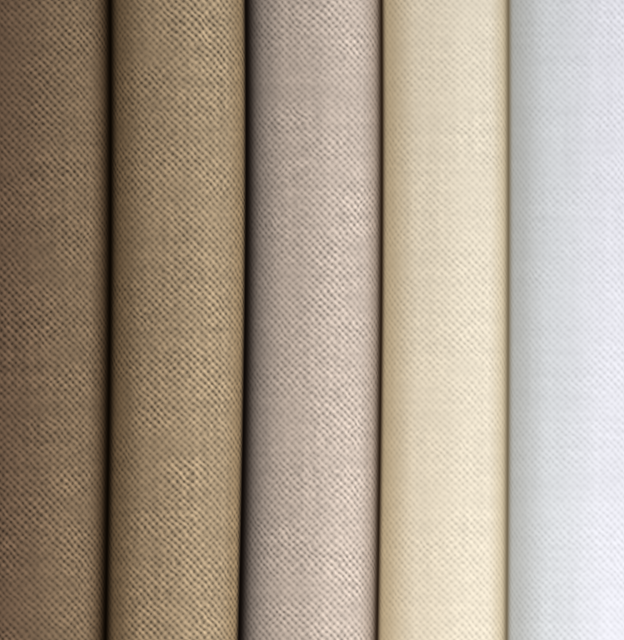
A Shadertoy shader for this texture:

```glsl
// Five upright rolls of woven cloth, from dark brown to cool white.
// Each roll blends four tones across its width; a staggered cosine weave,
// compressed toward the sides, is embossed on it and dark seams divide the rolls.

const int ROLLS = 5;
const float WEAVE_PITCH = 0.0122;   // thread period, in canvas heights
const float ROUNDNESS = 0.55;       // weave compression at the roll sides
const float SLUB = 0.045;           // uneven thread tone
const float PI = 3.14159265;

// Roll borders at the foot and at the head of the canvas
const float FOOT[6] = float[6](-0.05, 0.169, 0.383, 0.604, 0.812, 1.04);
const float HEAD[6] = float[6](-0.05, 0.177, 0.395, 0.612, 0.815, 1.04);

// Tones from the left side of each roll to its right side
const vec3 LEFT_TONE[5] = vec3[5](
    vec3(0.29, 0.22, 0.17), vec3(0.33, 0.26, 0.18), vec3(0.42, 0.38, 0.35),
    vec3(0.67, 0.59, 0.46), vec3(0.67, 0.67, 0.65));
const vec3 MID_TONE[5] = vec3[5](
    vec3(0.41, 0.33, 0.26), vec3(0.55, 0.47, 0.37), vec3(0.68, 0.62, 0.57),
    vec3(0.85, 0.80, 0.71), vec3(0.83, 0.84, 0.85));
const vec3 LIT_TONE[5] = vec3[5](
    vec3(0.50, 0.42, 0.33), vec3(0.65, 0.57, 0.46), vec3(0.80, 0.74, 0.69),
    vec3(0.91, 0.87, 0.79), vec3(0.90, 0.90, 0.93));
const vec3 RIGHT_TONE[5] = vec3[5](
    vec3(0.30, 0.23, 0.16), vec3(0.56, 0.47, 0.35), vec3(0.62, 0.55, 0.49),
    vec3(0.80, 0.74, 0.62), vec3(0.91, 0.91, 0.94));
const float RELIEF[5] = float[5](0.21, 0.19, 0.13, 0.055, 0.035);

// Seam colour, and its reach to the left and to the right
const vec3 SEAM_TONE[4] = vec3[4](
    vec3(0.05, 0.03, 0.01), vec3(0.06, 0.04, 0.03),
    vec3(0.17, 0.12, 0.08), vec3(0.47, 0.42, 0.33));
const vec2 SEAM_REACH[4] = vec2[4](
    vec2(0.008, 0.007), vec2(0.004, 0.012), vec2(0.006, 0.004), vec2(0.005, 0.004));

float hash(vec2 p) {
    return fract(sin(dot(p, vec2(127.1, 311.7))) * 43758.545);
}

float noise(vec2 p) {
    vec2 cell = floor(p), f = fract(p);
    f = f * f * (3.0 - 2.0 * f);
    return mix(mix(hash(cell), hash(cell + vec2(1, 0)), f.x),
               mix(hash(cell + vec2(0, 1)), hash(cell + vec2(1, 1)), f.x), f.y);
}

float border(int i, float y) {
    return mix(FOOT[i], HEAD[i], sin(2.0 * y));
}

// Staggered knots, with threads that wander a little
float weave(vec2 p) {
    vec2 wander = vec2(noise(p * 0.8), noise(p * 0.8 + 31.0)) - 0.5;
    vec2 phase = 2.0 * PI * (p + 0.28 * wander);
    return cos(phase.x) * cos(phase.y);
}

vec3 clothTone(int i, float t) {
    vec3 tone = mix(LEFT_TONE[i], MID_TONE[i], smoothstep(-0.04, 0.33, t));
    tone = mix(tone, LIT_TONE[i], smoothstep(0.25, 0.78, t));
    return mix(tone, RIGHT_TONE[i], smoothstep(0.84, 1.0, t));
}

void mainImage(out vec4 fragColor, in vec2 fragCoord) {
    vec2 uv = fragCoord / iResolution.xy;
    float aspect = iResolution.x / iResolution.y;

    // Which roll, and the position across it
    int roll = 0;
    for (int i = 1; i < ROLLS; i++) {
        if (uv.x > border(i, uv.y)) roll = i;
    }
    float left = border(roll, uv.y);
    float width = border(roll + 1, uv.y) - left;
    float t = clamp((uv.x - left) / width, 0.0, 1.0);

    // Wrap the weave around the roll
    float side = 2.0 * t - 1.0;
    float wrapped = mix(side, asin(clamp(side, -0.99, 0.99)), ROUNDNESS);
    vec2 thread = vec2(wrapped * 0.5 * width * aspect, uv.y) / WEAVE_PITCH;
    thread += float(roll) * vec2(17.3, 41.7);

    // Knots, lit from the upper right, with deep gaps between them
    float knot = weave(thread);
    float slope = knot - weave(thread + vec2(0.14, 0.17));
    float gap = smoothstep(0.15, 0.9, -knot);
    float patchy = 0.55 + 0.9 * noise(thread * vec2(0.22, 0.3));
    float relief = 0.45 * knot + 0.45 * slope - 0.5 * gap + 0.12;
    relief += 0.9 * (noise(thread * 2.6) - 0.5);
    float edgeFade = 1.0 - 0.45 * smoothstep(0.55, 1.0, abs(side));

    // Long uneven threads in both directions
    float slub = noise(thread * vec2(0.12, 1.4)) + noise(thread * vec2(1.3, 0.1)) - 1.0;

    vec3 color = clothTone(roll, t);
    color *= mix(1.045, 0.965, uv.y);
    color *= 1.0 + RELIEF[roll] * patchy * edgeFade * relief;
    color *= 1.0 + SLUB * slub * (0.3 + 4.0 * RELIEF[roll]);

    // Soft shadow on both sides of every seam
    for (int i = 0; i < ROLLS - 1; i++) {
        float d = uv.x - border(i + 1, uv.y);
        float reach = d < 0.0 ? SEAM_REACH[i].x : SEAM_REACH[i].y;
        float shade = exp(-pow(abs(d) / reach, 1.6));
        color = mix(color, SEAM_TONE[i], shade);
    }
    fragColor = vec4(clamp(color, 0.0, 1.0), 1.0);
}
```
